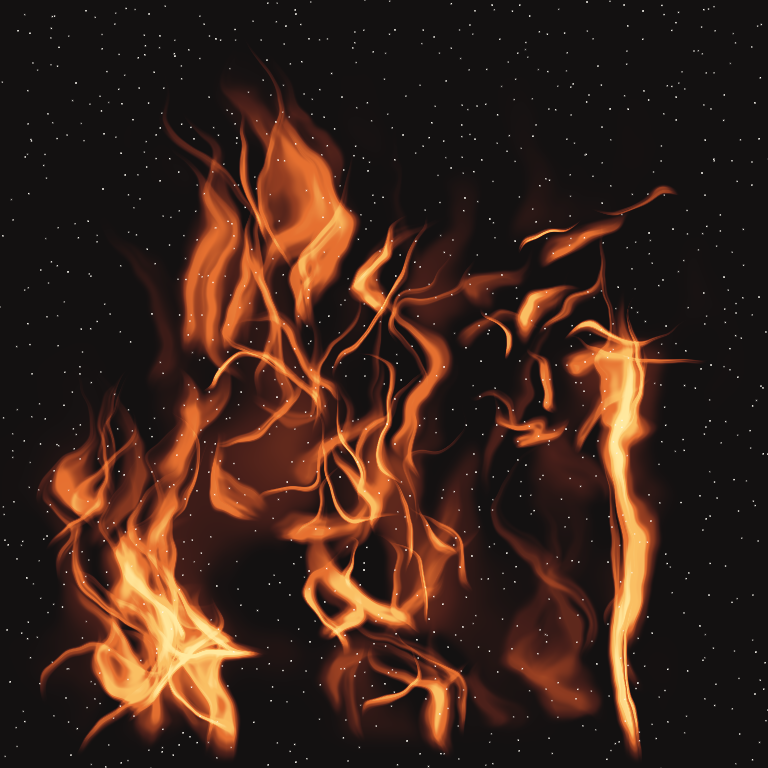
Give the GLSL for this texture, as a Shadertoy shader.

```glsl
// Ragged flames on a near-black night, sprinkled with tiny pale sparks.
// Clusters of curved, tapering wisps are bent by a noise warp and screened
// together into one heat value, which a fire colour ramp then paints.

const int CLUSTERS = 10;
const int WISPS = 17;            // wisps per cluster
const float WARP_BROAD = 0.055;  // large bends, in canvas units
const float WARP_FINE = 0.032;   // small curls
const float WARP_TINY = 0.007;   // ragged edges
const float HAZE = 0.20;         // dim red smoke around the flames
const float RIM = 0.40;          // brightness of the wisp edges
const float SPARK_CHANCE = 0.50;
const float SPARK_HALF = 0.00095;

const vec3 NIGHT = vec3(0.074, 0.066, 0.067);
const vec3 SMOKE = vec3(0.28, 0.12, 0.10);
const vec3 EMBER = vec3(0.58, 0.24, 0.13);
const vec3 ORANGE = vec3(0.90, 0.44, 0.19);
const vec3 GOLD = vec3(0.98, 0.75, 0.39);
const vec3 PALE = vec3(1.0, 0.91, 0.62);
const vec3 SPARK = vec3(0.98, 0.97, 0.94);

// Cluster centre (xy) and half extent (zw)
const vec4 PLACE[CLUSTERS] = vec4[CLUSTERS](
    vec4(0.20, 0.18, 0.08, 0.09), vec4(0.33, 0.73, 0.09, 0.13),
    vec4(0.38, 0.46, 0.09, 0.11), vec4(0.53, 0.51, 0.06, 0.20),
    vec4(0.52, 0.20, 0.11, 0.14), vec4(0.82, 0.37, 0.014, 0.27),
    vec4(0.74, 0.58, 0.10, 0.17), vec4(0.18, 0.36, 0.09, 0.10),
    vec4(0.21, 0.14, 0.07, 0.06), vec4(0.50, 0.45, 0.36, 0.36));

// Wisp length, half width, largest tilt, heat
const vec4 STYLE[CLUSTERS] = vec4[CLUSTERS](
    vec4(0.21, 0.024, 0.60, 1.00), vec4(0.25, 0.027, 0.22, 0.64),
    vec4(0.15, 0.015, 1.40, 0.88), vec4(0.19, 0.015, 0.70, 0.88),
    vec4(0.17, 0.015, 0.90, 0.92), vec4(0.27, 0.012, 0.05, 0.95),
    vec4(0.13, 0.016, 1.50, 0.98), vec4(0.22, 0.015, 0.30, 0.55),
    vec4(0.16, 0.022, 1.30, 1.00), vec4(0.24, 0.026, 0.45, 0.24));

float hash(vec2 p) {
    vec3 q = fract(p.xyx * 0.1031);
    q += dot(q, q.yzx + 33.33);
    return fract((q.x + q.y) * q.z);
}

vec2 hash2(vec2 p) {
    return vec2(hash(p), hash(p + 71.7));
}

float noise(vec2 p) {
    vec2 cell = floor(p), f = fract(p);
    f = f * f * (3.0 - 2.0 * f);
    return mix(mix(hash(cell), hash(cell + vec2(1, 0)), f.x),
               mix(hash(cell + vec2(0, 1)), hash(cell + vec2(1, 1)), f.x), f.y);
}

vec2 warp(vec2 p) {
    return vec2(noise(p), noise(p + 37.3)) - 0.5;
}

// One curved ribbon: a crisp bright edge on one side, fading to the other
float wisp(vec2 p, vec4 place, vec4 style, vec2 seed) {
    vec2 spot = hash2(seed) * 2.0 - 1.0;
    vec2 shape = hash2(seed + 13.1);
    vec2 curve = hash2(seed + 29.5);
    float tilt = (hash(seed + 47.9) * 2.0 - 1.0) * style.z;
    float len = style.x * mix(0.5, 1.4, shape.x);

    vec2 q = p - place.xy - spot * place.zw;
    q = vec2(q.x * cos(tilt) - q.y * sin(tilt), q.x * sin(tilt) + q.y * cos(tilt));
    float t = q.y / len + 0.5;
    if (t <= 0.0 || t >= 1.0) return 0.0;

    float swing = 0.11 * len * min(style.z * 3.0, 1.0);
    float bend = swing * sin(t * mix(3.0, 8.0, curve.x) + 6.283 * curve.y);
    float taper = sqrt(t) * (1.0 - t) * 2.6 + 0.10;
    float width = style.y * mix(0.35, 1.9, shape.y * shape.y) * taper;
    float d = (q.x - bend) / width;
    if (abs(d) >= 1.0) return 0.0;

    d *= curve.x > 0.5 ? 1.0 : -1.0;
    float streak = noise(vec2(d * 2.5, t * 6.0) + seed * 9.0);
    float sheet = smoothstep(-1.0, -0.5, d) * (1.0 - smoothstep(-0.1, 1.0, d));
    float rim = exp(-12.0 * (d + 0.4) * (d + 0.4)) * smoothstep(-1.0, -0.6, d);
    float fade = smoothstep(0.0, 0.22, t) * (1.0 - smoothstep(0.45, 1.0, t));
    float glow = sheet * mix(0.3, 1.05, streak) + RIM * rim;
    return style.w * mix(0.2, 1.0, hash(seed + 83.3)) * fade * min(glow, 1.0);
}

vec3 fireRamp(float heat) {
    vec3 c = mix(NIGHT, SMOKE, smoothstep(0.0, 0.16, heat));
    c = mix(c, EMBER, smoothstep(0.13, 0.33, heat));
    c = mix(c, ORANGE, smoothstep(0.31, 0.55, heat));
    c = mix(c, GOLD, smoothstep(0.57, 0.82, heat));
    return mix(c, PALE, smoothstep(0.86, 1.0, heat));
}

// One randomly placed speck in some cells of a grid
float sparks(vec2 p, float grid, float pixel) {
    vec2 cell = floor(p * grid);
    vec2 centre = (cell + 0.05 + 0.9 * hash2(cell + grid)) / grid;
    vec2 away = abs(p - centre);
    float gap = max(away.x, away.y) - SPARK_HALF;
    float speck = 1.0 - smoothstep(-0.5, 0.5, gap / pixel);
    return speck * step(hash(cell + 151.0), SPARK_CHANCE) * mix(0.55, 1.0, hash(cell + 211.0));
}

void mainImage(out vec4 fragColor, in vec2 fragCoord) {
    vec2 p = fragCoord / iResolution.y;
    float pixel = 1.0 / iResolution.y;
    vec2 bent = p + WARP_BROAD * warp(p * 6.5) + WARP_FINE * warp(p * 17.0 + 8.0);
    bent += WARP_TINY * warp(p * 47.0 + 19.0);

    // Screen all wisps and the smoke together
    float smoke = smoothstep(0.35, 0.85, noise(bent * vec2(19.0, 8.0) + 3.0));
    float cold = 1.0;
    for (int i = 0; i < CLUSTERS; i++) {
        vec2 r = (bent - PLACE[i].xy) / (PLACE[i].zw + 0.03);
        cold *= 1.0 - HAZE * STYLE[i].w * smoke * exp(-1.3 * dot(r, r));
        for (int j = 0; j < WISPS; j++)
            cold *= 1.0 - wisp(bent, PLACE[i], STYLE[i], vec2(i, j) * 3.7 + 1.3);
    }

    // The fire dies out along the ground
    float heat = (1.0 - cold) * smoothstep(0.0, 0.06, p.y);
    vec3 colour = fireRamp(heat);
    float specks = max(sparks(p, 41.0, pixel), sparks(p + 0.37, 29.0, pixel));
    fragColor = vec4(mix(colour, SPARK, specks), 1.0);
}
```
